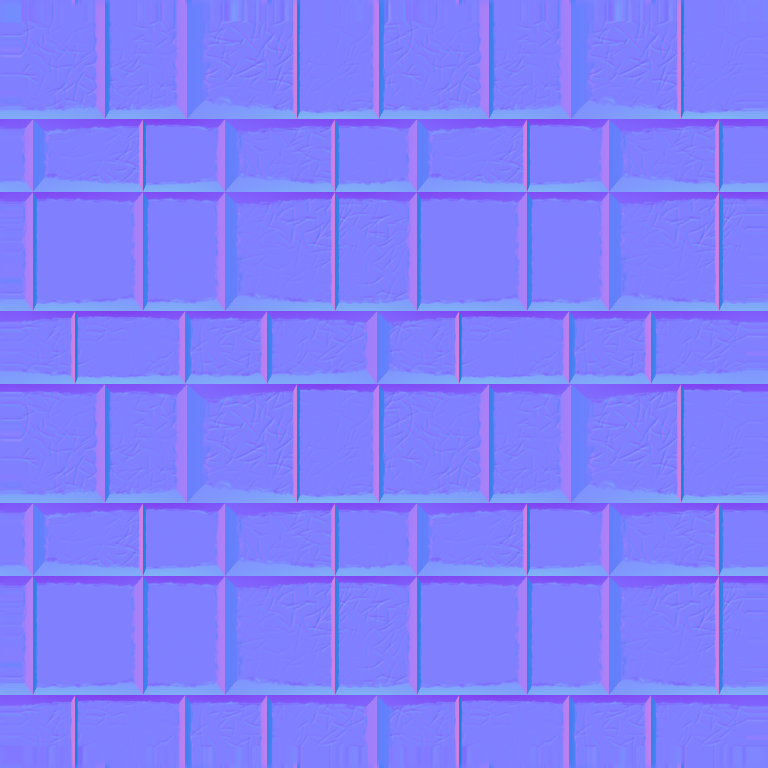
A Shadertoy shader for this texture map:

```glsl
const float TILE = 384.0;     // units in one masonry tile
const float REPEATS = 2.0;    // tiles across and down the canvas
const float COURSE = 192.0;   // one tall row plus one short row
const float TALL = 119.0;
const float PAIR = 192.0;     // one wide brick plus one narrow brick
const float WIDE = 110.0;
const float DEPTH = 3.0;      // joint depth that sets bevel steepness
const float MARGIN = 0.027;   // width of the streaked border

// Shift of the joints in each row
const float ROW_SHIFT[4] = float[4](379.0, 33.0, 33.0, 75.0);

// Bevel widths left and right of each vertical joint, four joints per row
const vec2 BEVEL[16] = vec2[16](
    vec2(6, 5), vec2(9, 5), vec2(11, 18), vec2(4, 3),
    vec2(9, 12), vec2(4, 3), vec2(8, 14), vec2(4, 4),
    vec2(8, 4), vec2(9, 5), vec2(8, 13), vec2(4, 4),
    vec2(4, 3), vec2(6, 6), vec2(6, 5), vec2(11, 13));

// Amount of scratching on each brick
const float WEAR[16] = float[16](
    0.9, 0.6, 0.9, 0.3, 0.8, 0.05, 0.7, 0.15,
    0.0, 0.05, 0.9, 0.9, 0.5, 0.7, 0.6, 0.7);

float hash(vec2 p) {
    return fract(sin(dot(p, vec2(12.9898, 78.233))) * 43758.5453);
}

// Value noise that wraps after the given number of cells
float wrapNoise(vec2 p, float cells, float seed) {
    vec2 id = floor(p), f = fract(p);
    f = f * f * (3.0 - 2.0 * f);
    vec2 a = mod(id, cells) + seed, b = mod(id + 1.0, cells) + seed;
    return mix(mix(hash(a), hash(vec2(b.x, a.y)), f.x),
               mix(hash(vec2(a.x, b.y)), hash(b), f.x), f.y);
}

// Tilt from long, slightly bent creases, one in every cell
vec2 scratchTilt(vec2 p, float cells, float thickness, float seed) {
    vec2 id = floor(p), tilt = vec2(0.0);
    for (int j = -1; j <= 1; j++)
    for (int i = -1; i <= 1; i++) {
        vec2 cell = id + vec2(i, j);
        vec2 key = mod(cell, cells) + seed;
        vec2 jitter = vec2(hash(key + 3.1), hash(key + 7.7)) - 0.5;
        float angle = 6.2832 * hash(key + 11.3);
        vec2 dir = vec2(cos(angle), sin(angle));
        vec2 side = vec2(-dir.y, dir.x);
        vec2 r = p - cell - 0.5 - 0.7 * jitter;
        float along = dot(r, dir);
        float across = dot(r, side) + 0.7 * jitter.x * along * along;
        float reach = mix(0.45, 1.0, hash(key + 17.9));
        float taper = 1.0 - smoothstep(0.4 * reach, reach, abs(along));
        float s = across / thickness;
        tilt += side * s * exp(-s * s) * taper * mix(0.3, 1.0, hash(key + 23.3));
    }
    return tilt;
}

// Surface slope at a point of the tile, y pointing down
vec2 masonrySlope(vec2 p) {
    // Row and brick under the point
    float course = floor(p.y / COURSE);
    float y = p.y - course * COURSE;
    float isShort = step(TALL, y);
    y -= isShort * TALL;
    float height = mix(TALL, COURSE - TALL, isShort);
    int row = int(2.0 * course + isShort);
    float x = mod(p.x - ROW_SHIFT[row], TILE);
    float pair = floor(x / PAIR);
    x -= pair * PAIR;
    float isNarrow = step(WIDE, x);
    x -= isNarrow * WIDE;
    float width = mix(WIDE, PAIR - WIDE, isNarrow);
    int column = int(2.0 * pair + isNarrow);
    int brick = row * 4 + column;

    // Bevels mitred at the corners, caps flaring beside broad joints
    float leftWidth = BEVEL[brick].y;
    float rightWidth = BEVEL[row * 4 + (column + 1) % 4].x;
    float u = x / width;
    bool onLeft = x / leftWidth < (width - x) / rightWidth;
    bool onTop = y < height - y;
    float flare = 4.0 + 0.8 * mix(leftWidth, rightWidth, u) - 1.5 * sin(3.1416 * u);
    float capWidth = flare * (onTop ? 1.0 : 1.2);
    float sideWidth = onLeft ? leftWidth : rightWidth;
    float sideRise = (onLeft ? x : width - x) / sideWidth;
    float capRise = min(y, height - y) / capWidth;
    bool onSide = sideRise < capRise;
    float rise = min(sideRise, capRise);
    vec2 facing = onSide ? vec2(onLeft ? -1.0 : 1.0, 0.0) : vec2(0.0, onTop ? -1.0 : 1.0);
    float steepness = DEPTH / (onSide ? sideWidth : capWidth) * (1.15 - 0.3 * rise);

    // Ragged rim with a thin broken crease
    float ragged = rise + 0.2 * (wrapNoise(p / 8.0, TILE / 8.0, 5.0) - 0.5)
                 + 0.2 * (wrapNoise(p / 3.0, TILE / 3.0, 61.0) - 0.5);
    float face = smoothstep(0.86, 1.08, ragged);
    float crease = exp(-pow((ragged - 1.15) / 0.1, 2.0));
    float chips = wrapNoise(p / 6.0, TILE / 6.0, 29.0) - 0.45;
    vec2 slope = facing * (steepness * (1.0 - face) + 0.5 * crease * chips);

    // Scratched face
    float patches = smoothstep(0.2, 0.6, wrapNoise(p / 32.0, TILE / 32.0, 19.0));
    vec2 scratches = scratchTilt(p / 12.0, TILE / 12.0, 0.1, 2.0)
                   + scratchTilt(p / 16.0, TILE / 16.0, 0.075, 71.0)
                   + scratchTilt(p / 24.0, TILE / 24.0, 0.05, 43.0);
    return slope + 0.42 * WEAR[brick] * face * mix(0.25, 1.0, patches) * scratches;
}

// Slope with streaks along the border, blended across the wrap
vec2 borderedSlope(vec2 uv) {
    vec2 c = fract(uv + 0.5) - 0.5;
    vec2 weight = smoothstep(-0.4, 0.4, c / MARGIN), slope = vec2(0.0);
    for (int k = 0; k < 4; k++) {
        vec2 pick = vec2(k % 2, k / 2);
        vec2 w = mix(1.0 - weight, weight, pick);
        vec2 q = mix(min(c, -MARGIN), max(c, MARGIN), pick);
        if (w.x * w.y > 0.0) slope += w.x * w.y * masonrySlope(TILE * fract(REPEATS * q));
    }
    return slope;
}

void mainImage(out vec4 fragColor, in vec2 fragCoord) {
    vec3 color = vec3(0.0);
    // Four samples per pixel smooth the edges
    for (int k = 0; k < 4; k++) {
        vec2 offset = vec2(k % 2, k / 2) * 0.5 - 0.25;
        vec2 uv = (fragCoord + offset) / iResolution.xy;
        vec3 normal = normalize(vec3(borderedSlope(vec2(uv.x, 1.0 - uv.y)), 1.0));
        color += 0.25 * (0.5 + 0.5 * normal);
    }
    fragColor = vec4(color, 1.0);
}
```
